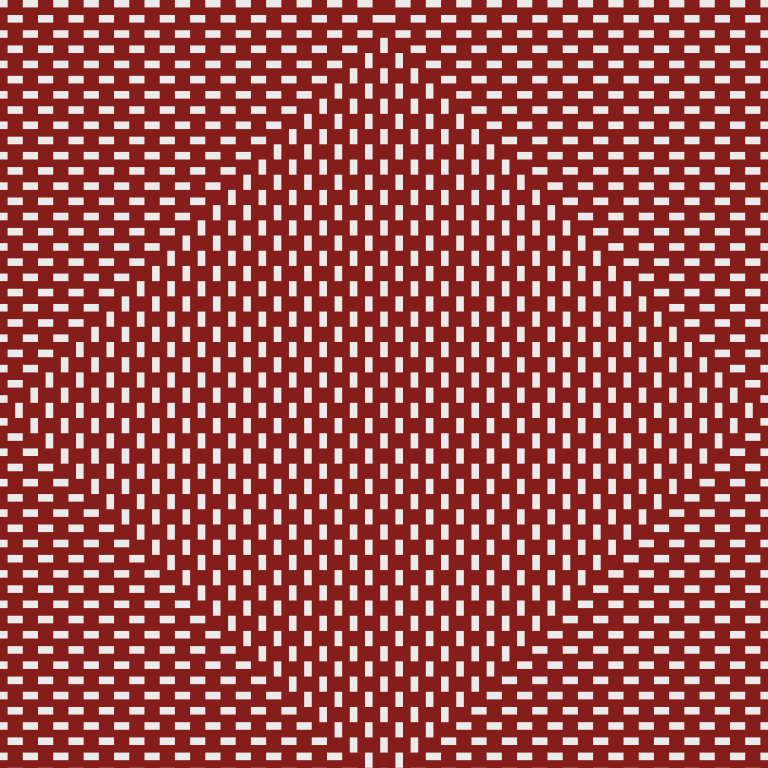
Give the GLSL for this pattern, as a Shadertoy shader.

```glsl
// A woven diamond of upright white dashes set in a field of level dashes on dark red.
#define CELLS 50.5
#define CENTER vec2(0.5, 0.4656)
#define REACH 24.0
#define DASH_HALF vec2(0.25, 0.5)
#define LEVEL_SHIFT vec2(0.25, 0.75)
#define CLOTH vec3(0.52, 0.115, 0.10)
#define THREAD vec3(0.925, 0.92, 0.925)

// Antialiased coverage of a box centred on the origin
float boxCover(vec2 p, vec2 halfSize, float pixel) {
    vec2 cover = clamp((halfSize - abs(p)) / pixel + 0.5, 0.0, 1.0);
    return cover.x * cover.y;
}

// Nearest whole number with the same parity as the given one
float nearestAlike(float value, float parity) {
    return 2.0 * floor((value - parity) * 0.5 + 0.5) + parity;
}

// Upright dashes, staggered by column, inside the diamond
float uprightDashes(vec2 p, float pixel) {
    float column = floor(p.x + 0.5);
    float row = nearestAlike(p.y, column);
    float inside = step(abs(column) + abs(row), REACH + 0.5);
    return inside * boxCover(p - vec2(column, row), DASH_HALF, pixel);
}

// Level dashes, staggered by row, outside the diamond
float levelDashes(vec2 p, float pixel) {
    p -= LEVEL_SHIFT;
    float row = floor(p.y + 0.5);
    float column = nearestAlike(p.x, row + 1.0);
    float outside = step(REACH + 0.5, column + row);
    return outside * boxCover(p - vec2(column, row), DASH_HALF.yx, pixel);
}

void mainImage(out vec4 fragColor, in vec2 fragCoord) {
    float side = min(iResolution.x, iResolution.y);
    vec2 uv = (fragCoord - 0.5 * iResolution.xy) / side + 0.5;
    float pixel = CELLS / side;

    // Fold all four quarters onto one
    vec2 p = abs(uv - CENTER) * CELLS;
    float dash = max(uprightDashes(p, pixel), levelDashes(p, pixel));
    fragColor = vec4(mix(CLOTH, THREAD, dash), 1.0);
}
```
